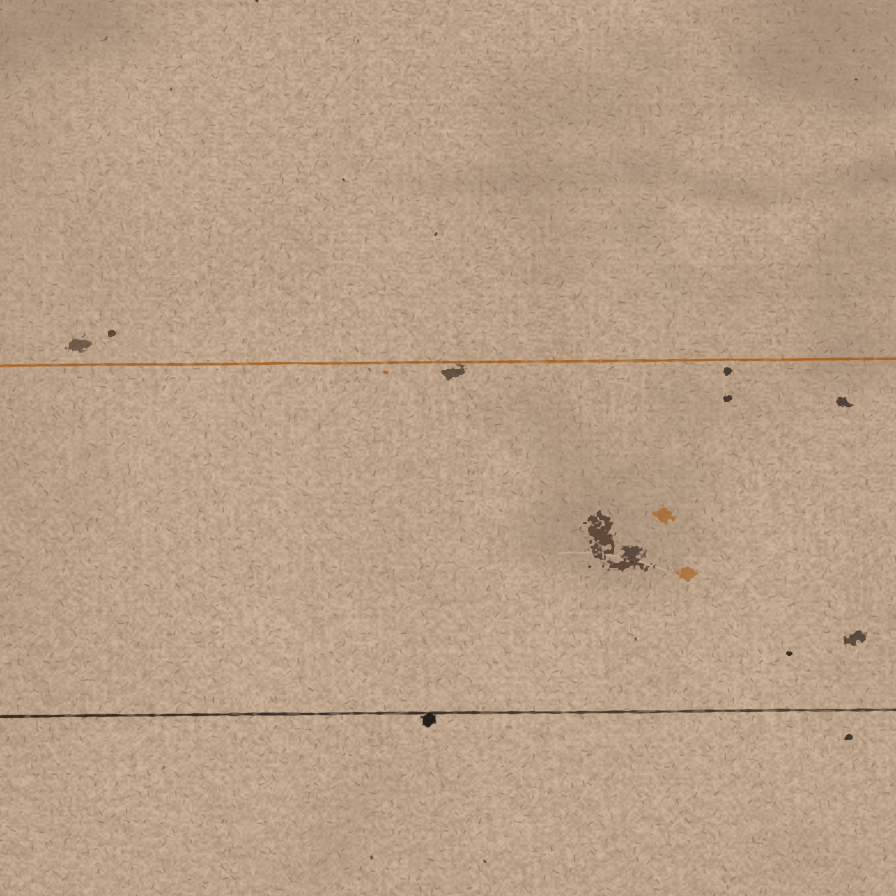
This texture is drawn by a WebGL 2 fragment shader. Its source:

```glsl
#version 300 es
precision highp float;

uniform vec2 u_resolution;
out vec4 outColor;

const vec3 PAPER = vec3(0.742, 0.642, 0.541);
const vec3 SMUDGE = vec3(0.600, 0.505, 0.435);
const vec3 FIBRE = vec3(0.400, 0.305, 0.225);
const vec3 PALE = vec3(0.820, 0.745, 0.655);
const vec3 INK = vec3(0.110, 0.085, 0.075);
const vec3 STAIN = vec3(0.270, 0.195, 0.140);
const vec3 RUST = vec3(0.650, 0.370, 0.110);

const float FINE_GRAIN = 0.095;
const float COARSE_GRAIN = 0.055;
const float WEAVE = 0.022;
const float MOTTLE = 0.050;
const float RULE_HALF_WIDTH = 0.0015;
const float RULE_SLOPE = 0.0075;
const float RUST_RULE_Y = 0.592;
const float INK_RULE_Y = 0.2005;
const int BLOT_COUNT = 13;
const int SCRATCH_COUNT = 3;

float hash(vec2 p) {
    return fract(sin(dot(p, vec2(127.1, 311.7))) * 43758.5453);
}

vec2 hash2(vec2 p) {
    return vec2(hash(p), hash(p + vec2(37.2, 17.9)));
}

float noise(vec2 p) {
    vec2 i = floor(p), f = fract(p);
    f = f * f * (3.0 - 2.0 * f);
    return mix(mix(hash(i), hash(i + vec2(1, 0)), f.x),
               mix(hash(i + vec2(0, 1)), hash(i + vec2(1, 1)), f.x), f.y);
}

float fbm(vec2 p) {
    float sum = 0.0, amp = 0.5;
    for (int i = 0; i < 5; i++) {
        sum += amp * noise(p);
        p = mat2(1.6, 1.2, -1.2, 1.6) * p + 5.3;
        amp *= 0.5;
    }
    return sum;
}

float segment(vec2 p, vec2 halfAxis) {
    float t = clamp(dot(p, halfAxis) / dot(halfAxis, halfAxis), -1.0, 1.0);
    return length(p - t * halfAxis);
}

float stroke(float d, float halfWidth, float px) {
    return 1.0 - smoothstep(halfWidth - px, halfWidth + px, d);
}

// Short randomly turned strokes, one per jittered cell
float flecks(vec2 p, float cells, float halfLength, float halfWidth, float chance, float px) {
    vec2 home = floor(p * cells);
    float cover = 0.0;
    for (int k = 0; k < 9; k++) {
        vec2 id = home + vec2(k % 3, k / 3) - 1.0;
        vec2 rnd = hash2(id + cells);
        float pick = hash(id + 71.3);
        float angle = 6.2832 * hash(id + 9.7);
        vec2 axis = vec2(cos(angle), sin(angle)) * halfLength * (0.3 + 0.7 * rnd.x);
        float d = segment(p - (id + rnd) / cells, axis);
        cover = max(cover, step(pick, chance) * (0.3 + 0.7 * rnd.y) * stroke(d, halfWidth, px));
    }
    return cover;
}

// Ragged spot with a broken interior
float blot(vec2 p, vec2 centre, vec2 size, float ragged) {
    float grain = 0.6 * noise(p * 190.0) + 0.4 * noise(p * 370.0) - 0.5;
    return smoothstep(0.0, 0.35, 1.0 - length((p - centre) / size) + grain * ragged);
}

// Slightly tilted ruled line with worn ink
float rule(vec2 p, float y, float px) {
    float wobble = (noise(vec2(p.x * 25.0, y * 90.0)) - 0.5) * 0.0008;
    float width = RULE_HALF_WIDTH * (0.65 + 0.6 * noise(vec2(p.x * 170.0, y * 50.0)));
    float wear = 0.62 + 0.38 * smoothstep(0.15, 0.5, noise(p * vec2(130.0, 300.0)));
    return wear * stroke(abs(p.y - y - RULE_SLOPE * p.x + wobble), width, px * 0.8);
}

void main() {
    vec2 p = gl_FragCoord.xy / u_resolution;
    float px = 1.0 / min(u_resolution.x, u_resolution.y);

    // Paper body and grain
    float tone = (noise(p * 390.0) - 0.5) * FINE_GRAIN + (noise(p * 205.0 + 8.0) - 0.5) * COARSE_GRAIN;
    tone += (noise(p * vec2(45.0, 300.0)) - 0.5) * WEAVE + (fbm(p * 7.0) - 0.5) * MOTTLE;
    vec3 colour = PAPER + tone * vec3(0.95, 1.0, 1.05);

    // Soft grey smudges, stronger towards the top
    float cloud = smoothstep(0.48, 0.78, fbm(p * vec2(3.5, 5.5) + 2.7));
    float band = exp(-pow((p.y - 0.795 + 0.05 * (fbm(p * 6.0) - 0.5)) / 0.022, 2.0));
    band *= smoothstep(0.35, 0.6, p.x) * fbm(p * 9.0 + 4.0);
    float edge = exp(-p.x * 12.0) * p.y * 0.3;
    colour = mix(colour, SMUDGE, clamp(cloud * mix(0.3, 0.6, p.y) + band * 0.6 + edge, 0.0, 0.7));

    // Fibres and dark specks
    colour = mix(colour, FIBRE, 0.5 * flecks(p, 95.0, 0.0032, 0.0006, 0.55, px));
    colour = mix(colour, INK, 0.8 * flecks(p, 16.0, 0.0012, 0.0011, 0.06, px));

    // Pale scratches
    for (int i = 0; i < SCRATCH_COUNT; i++) {
        vec2 rnd = hash2(vec2(i, 5.0));
        vec2 q = p - vec2(0.25 + 0.5 * rnd.x, 0.38 + 0.08 * float(i));
        q.y += q.x * q.x * 2.0;
        float d = segment(q, vec2(0.06, 0.05 * (rnd.y - 0.6)));
        colour = mix(colour, PALE, 0.55 * stroke(d, 0.0008, px) * smoothstep(0.25, 0.6, noise(p * 70.0)));
    }

    // Ruled lines
    colour = mix(colour, RUST, 0.9 * rule(p, RUST_RULE_Y, px));
    colour = mix(colour, INK, 0.85 * rule(p, INK_RULE_Y, px) * mix(1.0, 0.8, p.x));

    // Scattered spots, then the large stain and the ink drop
    for (int i = 0; i < BLOT_COUNT; i++) {
        vec2 rnd = hash2(vec2(i, 23.0));
        float big = hash(vec2(i, 41.0));
        vec2 size = mix(0.003, 0.012, big * big) * vec2(1.25, 0.85);
        vec3 pigment = i % 5 == 0 ? RUST : mix(STAIN, INK, rnd.x);
        colour = mix(colour, pigment, mix(0.85, 0.6, big) * blot(p, rnd * vec2(0.94, 0.6) + 0.03, size, 1.5));
    }
    colour = mix(colour, STAIN, 0.75 * blot(p, vec2(0.671, 0.402), vec2(0.015, 0.024), 2.2));
    colour = mix(colour, STAIN, 0.75 * blot(p, vec2(0.695, 0.369), vec2(0.028, 0.006), 2.2));
    colour = mix(colour, INK, 0.95 * blot(p, vec2(0.479, 0.198), vec2(0.010, 0.009), 0.9));

    outColor = vec4(clamp(colour, 0.0, 1.0), 1.0);
}
```
